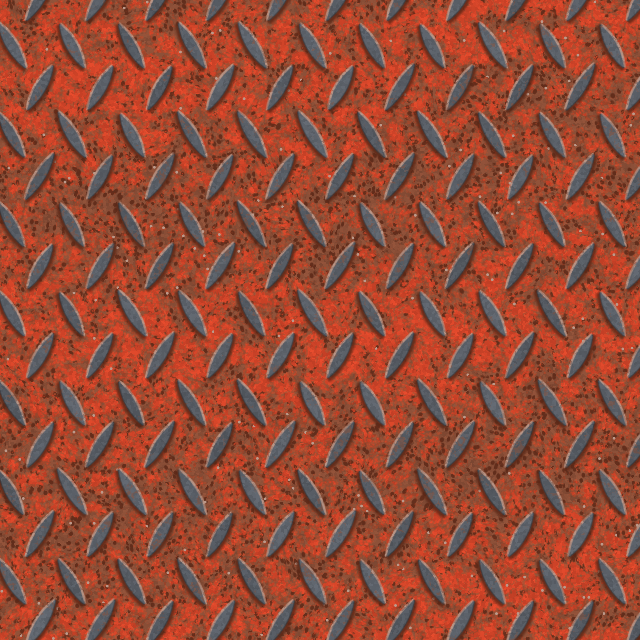
Give the GLSL for this texture, as a WebGL 2 fragment shader.

```glsl
#version 300 es
precision highp float;

uniform vec2 u_resolution;
out vec4 outColor;

const vec3 PAINT = vec3(0.83, 0.27, 0.16);
const vec3 RUST = vec3(0.65, 0.29, 0.18);
const vec3 BROWN = vec3(0.53, 0.30, 0.21);
const vec3 PIT = vec3(0.35, 0.15, 0.085);
const vec3 STEEL = vec3(0.34, 0.36, 0.39);
const vec3 PALE = vec3(0.74, 0.60, 0.54);

const vec2 PITCH = vec2(0.0938, 0.1396);
const vec2 BAR_HALF = vec2(0.0072, 0.0385);
const float BAR_ROUND = 0.0022;

float hash(vec2 p) {
    vec3 q = fract(vec3(p.xyx) * 0.1031);
    q += dot(q, q.yzx + 33.33);
    return fract((q.x + q.y) * q.z);
}

// Cellular noise: x = distance to nearest point, y = random tone of its cell
vec2 cellular(vec2 p) {
    vec2 base = floor(p);
    vec2 nearest = vec2(9.0, 0.0);
    for (int j = -1; j <= 1; j++) {
        for (int i = -1; i <= 1; i++) {
            vec2 cell = base + vec2(i, j);
            vec2 point = cell + vec2(hash(cell), hash(cell + 57.3));
            float dist = distance(p, point);
            if (dist < nearest.x) nearest = vec2(dist, hash(cell + 19.7));
        }
    }
    return nearest;
}

float layeredCells(vec2 p, float scale) {
    float sum = 0.0;
    float weight = 0.32;
    for (int i = 0; i < 4; i++) {
        sum += weight * cellular(p * scale + float(i) * 13.0).x;
        weight *= 0.86;
        scale *= 2.1;
    }
    return sum;
}

// Broad rusty and clean regions
float broadWear(vec2 p) {
    float bands = cos(13.5 * (p.y - 0.7) + 0.8 * sin(5.0 * p.x));
    float blotches = sin(9.0 * p.x + 4.0 * p.y) * sin(17.0 * p.y - 6.0 * p.x + 1.0);
    return 0.65 * bands + 0.5 * blotches;
}

// Pointed lens with half width and half length in size
float lens(vec2 p, vec2 size) {
    p = abs(p);
    float radius = dot(size, size) / (2.0 * size.x);
    float offset = radius - size.x;
    bool atTip = (p.y - size.y) * offset > p.x * size.y;
    return atTip ? length(p - vec2(0.0, size.y)) : length(p + vec2(offset, 0.0)) - radius;
}

// One family of bars: distance, shadow distance, height across, random tone
vec4 barField(vec2 p, vec2 origin, float lean) {
    vec2 grid = (p - origin) / PITCH;
    vec2 id = floor(grid + 0.5);
    float tone = hash(id + 31.0 + 40.0 * lean);
    vec2 jitter = vec2(tone, hash(id + 83.0 * lean + 90.0)) - 0.5;
    vec2 local = (grid - id) * PITCH - 0.002 * jitter;
    float angle = lean * (0.53 + 0.06 * jitter.y);
    vec2 along = vec2(sin(angle), cos(angle));
    vec2 across = vec2(-lean * along.y, lean * along.x);
    vec2 q = vec2(dot(local, across), dot(local, along));
    vec2 size = BAR_HALF * (1.0 + 0.12 * jitter);
    float shadow = lens(q + vec2(0.0035, 0.001), size);
    return vec4(lens(q, size) - BAR_ROUND, shadow - BAR_ROUND, q.x, tone);
}

void main() {
    float pixel = 1.0 / min(u_resolution.x, u_resolution.y);
    vec2 p = gl_FragCoord.xy * pixel;
    vec2 warped = p + 0.004 * sin(p.yx * 43.0 + 2.0 * sin(p * 29.0));

    // Two opposed families in alternating rows
    vec4 falling = barField(p, vec2(0.0180, 0.0910), -1.0);
    vec4 rising = barField(p, vec2(0.0630, 0.0255), 1.0);
    vec4 bar = falling.x < rising.x ? falling : rising;

    // Worn paint over rust
    float halo = smoothstep(0.016, 0.0, bar.x);
    float wear = layeredCells(warped, 26.0) + 0.075 * broadWear(p) + 0.03 * halo;
    float grain = cellular(p * 230.0).y;
    float fleck = wear + 0.14 * (grain - 0.5);
    vec3 color = mix(PAINT, RUST, smoothstep(0.33, 0.44, fleck));
    color = mix(color, BROWN, smoothstep(0.46, 0.57, fleck));
    color *= 0.90 + 0.20 * grain;

    // Dark pits and sparse pale chips
    vec2 pits = cellular(warped * vec2(150.0, 130.0));
    float pitMask = smoothstep(0.6, 0.3, pits.x) * smoothstep(0.64, 0.8, pits.y + 0.6 * (wear - 0.45));
    color = mix(color, PIT, 0.8 * pitMask * smoothstep(0.32, 0.48, wear));
    vec2 chips = cellular(p * 140.0 + 7.0);
    color = mix(color, PALE, smoothstep(0.4, 0.2, chips.x) * step(0.988, chips.y));

    // Shadow below each bar
    color = mix(color, PIT, 0.8 * smoothstep(0.005, -0.002, bar.y));

    // Scuffed steel with a dark lower edge
    vec3 steel = STEEL * (0.88 + 0.16 * grain + 0.14 * bar.w);
    steel = mix(steel, BROWN, 0.5 * smoothstep(0.56, 0.72, fleck));
    steel *= 1.0 - 0.35 * smoothstep(-0.003, 0.0, bar.x) * step(bar.z, 0.0);
    color = mix(color, steel, smoothstep(pixel, -pixel, bar.x));

    // Light catching the upper edge
    float rim = smoothstep(0.0030, 0.0006, abs(bar.x)) * smoothstep(0.0, 0.003, bar.z);
    color = mix(color, PALE, rim * (0.45 + 0.5 * grain));

    outColor = vec4(clamp(color, 0.0, 1.0), 1.0);
}
```
